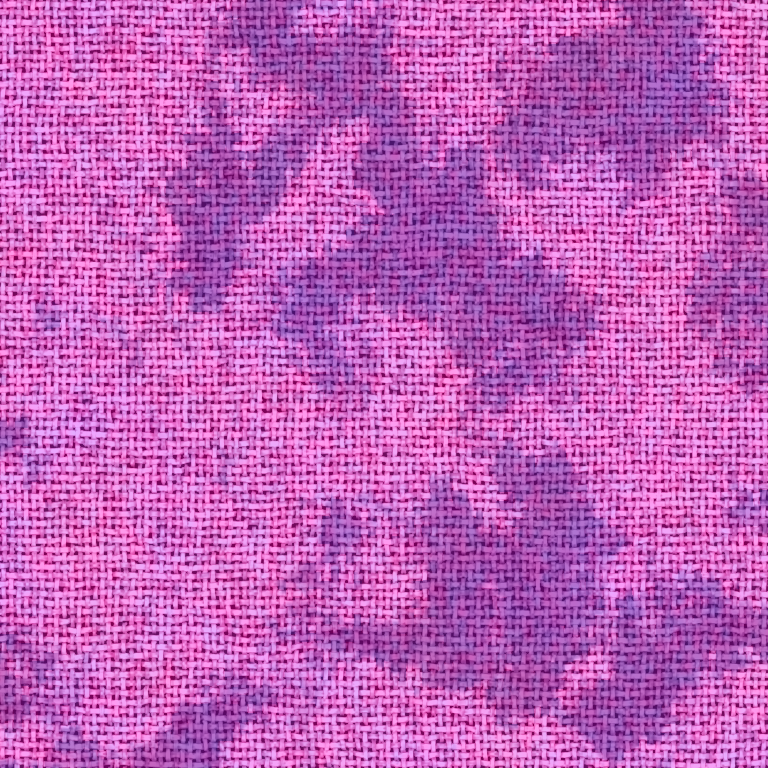
Write a WebGL 1 fragment shader that draws this texture.

```glsl
precision highp float;
// Plain-woven cloth in pink yarn with ragged violet dye stains.
// Crossing threads give a height that shades a three-tone ramp;
// warped fractal noise chooses between the pink and violet dyes.

uniform vec2 u_resolution;

const float PI = 3.14159265;
const vec2 THREADS = vec2(102.0, 86.0);

float hash(vec2 p) {
  vec3 h = fract(vec3(p.xyx) * 0.1031);
  h += dot(h, h.yzx + 33.33);
  return fract((h.x + h.y) * h.z);
}

float noise(vec2 p) {
  vec2 cell = floor(p);
  vec2 f = fract(p);
  f = f * f * (3.0 - 2.0 * f);
  float low = mix(hash(cell), hash(cell + vec2(1.0, 0.0)), f.x);
  float high = mix(hash(cell + vec2(0.0, 1.0)), hash(cell + 1.0), f.x);
  return mix(low, high, f.y);
}

float fbm(vec2 p) {
  float sum = 0.0;
  float amplitude = 0.43;
  for (int i = 0; i < 5; i++) {
    sum += amplitude * noise(p);
    p = p * 2.03 + vec2(17.3, 9.1);
    amplitude *= 0.6;
  }
  return sum;
}

// Rounded profile across one thread: 1 on its axis, 0 in the gap
float threadProfile(float offset) {
  return 1.0 - smoothstep(0.15, 0.5, abs(offset));
}

// Slow thickness changes along a single thread, from -0.5 to 0.5
float slub(float along, float thread, float seed) {
  return noise(vec2(along * 0.6, thread * 7.0 + seed)) - 0.5;
}

// Height of the cloth; lift is +1 where the weft passes over the warp
float weave(vec2 q) {
  vec2 thread = floor(q);
  vec2 offset = fract(q) - 0.5;
  float lift = sin(PI * q.x) * sin(PI * q.y);
  float weftSlub = slub(q.x, thread.y, 3.0);
  float warpSlub = slub(q.y, thread.x, 61.0);
  float weft = threadProfile(offset.y + 0.25 * weftSlub)
             * (0.70 + 0.28 * lift + 0.4 * weftSlub);
  float warp = threadProfile(offset.x + 0.25 * warpSlub)
             * (0.62 - 0.30 * lift + 0.4 * warpSlub);
  return max(weft, warp);
}

// Share of violet dye; the edge is pulled about along the threads
float stain(vec2 uv, vec2 q) {
  vec2 bend = vec2(noise(uv * 13.0 + 31.0), noise(uv * 13.0 + 73.0)) - 0.5;
  vec2 wick = vec2(slub(q.x, floor(q.y), 140.0), slub(q.y, floor(q.x), 190.0));
  float amount = fbm(uv * 7.0 + bend * 0.6 + wick * 0.25 + 61.0);
  amount += 0.2 * (noise(uv * 2.6 + 8.0) - 0.5);
  return smoothstep(0.47, 0.62, amount);
}

vec3 ramp(vec3 shadow, vec3 body, vec3 crest, float light) {
  vec3 color = mix(shadow, body, smoothstep(0.12, 0.5, light));
  return mix(color, crest, smoothstep(0.42, 0.98, light));
}

void main() {
  vec2 uv = gl_FragCoord.xy / min(u_resolution.x, u_resolution.y);

  // Slightly uneven thread grid
  vec2 sway = vec2(noise(uv * 12.0 + 5.0), noise(uv * 12.0 + 47.0)) - 0.5;
  vec2 q = uv * THREADS + sway * 0.45;

  // Woven relief with fine fibre grain
  float fibre = noise(uv * vec2(310.0, 330.0)) - 0.5;
  float light = weave(q) + 0.42 * fibre;

  // Two dyes share the relief
  vec3 pink = ramp(vec3(0.45, 0.03, 0.36), vec3(0.82, 0.35, 0.72),
                   vec3(0.97, 0.63, 0.96), light);
  vec3 violet = ramp(vec3(0.34, 0.04, 0.39), vec3(0.56, 0.24, 0.61),
                     vec3(0.74, 0.42, 0.78), light);
  vec3 color = mix(pink, violet, stain(uv, q));

  // Warm and cool flecks, in broad clouds and in short lengths of yarn
  float cloud = fbm(uv * 9.0 + 90.0) - 0.5;
  float fleck = noise(q * 0.8 + 200.0) - 0.5;
  color += vec3(0.08, -0.02, -0.10) * cloud;
  color += vec3(0.10, -0.08, -0.06) * fleck;

  gl_FragColor = vec4(clamp(color, 0.0, 1.0), 1.0);
}
```
